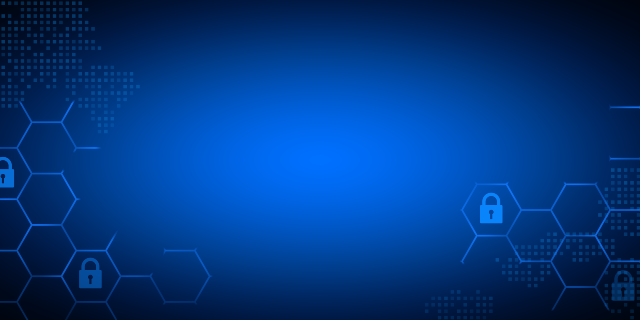
Write a WebGL 1 fragment shader that draws this background.

```glsl
precision highp float;
// Blue security backdrop: an elliptical glow fading to near black, with
// dotted map patches, partial honeycomb outlines and padlocks at the sides.
// Layout units: the canvas is 768 wide and 384 high, y pointing down.

uniform vec2 u_resolution;

float hash(vec2 p) {
  return fract(sin(dot(p, vec2(127.1, 311.7))) * 43758.5);
}

// Soft-edged rectangle mask from corner lo to corner hi.
float region(vec2 p, vec2 lo, vec2 hi, float soft) {
  vec2 m = smoothstep(lo - soft, lo + soft, p) * (1.0 - smoothstep(hi - soft, hi + soft, p));
  return m.x * m.y;
}

// Distance to the nearest edge of a flat-topped honeycomb centred at 0.
float honeycomb(vec2 p) {
  vec2 period = vec2(106.7, 61.6), mid = period * 0.5;
  vec2 a = mod(p + mid, period) - mid;
  vec2 b = mod(p, period) - mid;
  vec2 c = abs(dot(a, a) < dot(b, b) ? a : b);
  return 30.8 - max(c.y, c.x * 0.866 + c.y * 0.5);
}

float stroke(float d, float px) {
  return 1.0 - smoothstep(0.4, 0.5 + px, d) + 0.12 * exp(-d * 0.45);
}

float roundBox(vec2 p, vec2 halfSize, float r) {
  vec2 q = abs(p) - halfSize + r;
  return length(max(q, 0.0)) + min(max(q.x, q.y), 0.0) - r;
}

// Padlock coverage; p is relative to the middle of the body.
float padlock(vec2 p, float px) {
  float body = roundBox(p, vec2(13.5, 11.0), 1.5);
  vec2 s = p + vec2(0.0, 15.0);
  float arch = abs(length(vec2(s.x, min(s.y, 0.0))) - 8.8) - 2.0;
  arch = max(arch, s.y - 6.0);
  float keyhole = min(length(p + vec2(0.0, 2.5)) - 2.8,
                      roundBox(p - vec2(0.0, 2.0), vec2(1.3, 4.0), 0.5));
  float d = max(min(body, arch), -keyhole);
  return 1.0 - smoothstep(-0.5 * px, 0.5 * px, d);
}

// Positive inside an ellipse, 1 at its centre.
float blob(vec2 p, vec2 centre, vec2 radius) {
  return 1.0 - length((p - centre) / radius);
}

// Square dots filling ragged land masses.
float mapDots(vec2 p, float px) {
  vec2 id = floor(p / 7.7);
  vec2 c = (id + 0.5) * 7.7;
  float land = blob(c, vec2(35.0, 38.0), vec2(86.0, 72.0));
  land = max(land, blob(c, vec2(122.0, 105.0), vec2(52.0, 28.0)));
  land = max(land, blob(c, vec2(124.0, 138.0), vec2(16.0, 22.0)));
  land = max(land, blob(c, vec2(8.0, 116.0), vec2(24.0, 16.0)));
  land = max(land, blob(c, vec2(760.0, 242.0), vec2(46.0, 50.0)));
  land = max(land, blob(c, vec2(690.0, 295.0), vec2(58.0, 18.0)));
  land = max(land, blob(c, vec2(630.0, 318.0), vec2(36.0, 28.0)));
  land = max(land, blob(c, vec2(555.0, 368.0), vec2(46.0, 20.0)));
  land = max(land, blob(c, vec2(748.0, 345.0), vec2(26.0, 40.0)));
  float keep = step(0.25 * hash(id) - 0.05, land) * step(0.14, hash(id + 37.0));
  float dot4 = 1.0 - smoothstep(-0.5 * px, 0.5 * px, roundBox(p - c, vec2(2.1), 0.6));
  return keep * dot4 * (0.55 + 0.45 * hash(id + 91.0));
}

void main() {
  float px = 384.0 / u_resolution.y;
  vec2 p = vec2(gl_FragCoord.x, u_resolution.y - gl_FragCoord.y) * px;

  // Background glow
  float r = length((p - vec2(384.0, 192.0)) / vec2(394.0, 184.0));
  float t = clamp(r / 1.47, 0.0, 1.0);
  float glow = 1.0 - 0.95 * mix(t, smoothstep(0.0, 1.0, t), 0.75);
  vec3 color = vec3(0.0, glow * mix(0.33, 0.44, smoothstep(0.05, 0.6, glow)), glow);

  // Map dots, dimmer towards the bottom
  float dim = 1.0 - 0.45 * smoothstep(290.0, 384.0, p.y);
  color = mix(color, vec3(0.04, 0.47, 0.8), 0.42 * dim * mapDots(p, px));

  // Left honeycomb: a column, its lower extension and a detached cell
  float left = region(p, vec2(-20.0, 122.0), vec2(95.0, 400.0), 3.0);
  left = max(left, region(p, vec2(-20.0, 282.0), vec2(147.0, 400.0), 8.0));
  left = max(left, region(p, vec2(88.0, 172.0), vec2(118.0, 184.0), 5.0));
  left = max(left, 0.75 * region(p, vec2(143.0, 298.0), vec2(254.0, 365.0), 2.0));
  left *= 1.0 - region(p, vec2(75.0, 182.0), vec2(95.0, 205.0), 2.0);
  left *= 1.0 - region(p, vec2(178.0, 296.0), vec2(197.0, 328.0), 2.0);
  float lines = left * stroke(honeycomb(p - vec2(109.3, 331.5)), px);

  // Right honeycomb: two joined clusters and a pair of short bars
  float right = region(p, vec2(553.0, 219.0), vec2(662.0, 316.0), 2.0);
  right = max(right, region(p, vec2(660.0, 219.0), vec2(790.0, 372.0), 2.0));
  right = max(right, region(p, vec2(732.0, 125.0), vec2(790.0, 194.0), 1.5));
  lines += right * stroke(honeycomb(p - vec2(590.0, 252.0)), px);

  float shimmer = 0.58 + 0.22 * sin(p.x * 0.083 + 1.0) * sin(p.y * 0.06 + 0.5);
  float fade = 1.0 - 0.6 * smoothstep(300.0, 375.0, p.y);
  color = mix(color, vec3(0.07, 0.47, 1.0), clamp(lines * shimmer * fade, 0.0, 1.0));

  // Padlocks
  float locks = 0.95 * padlock(p - vec2(589.5, 257.0), px);
  locks += 0.75 * padlock(p - vec2(3.5, 214.0), px);
  locks += 0.46 * padlock(p - vec2(108.5, 335.0), px);
  locks += 0.25 * padlock(p - vec2(748.0, 350.0), px);
  color = mix(color, vec3(0.04, 0.53, 1.0), locks);

  gl_FragColor = vec4(color, 1.0);
}
```
